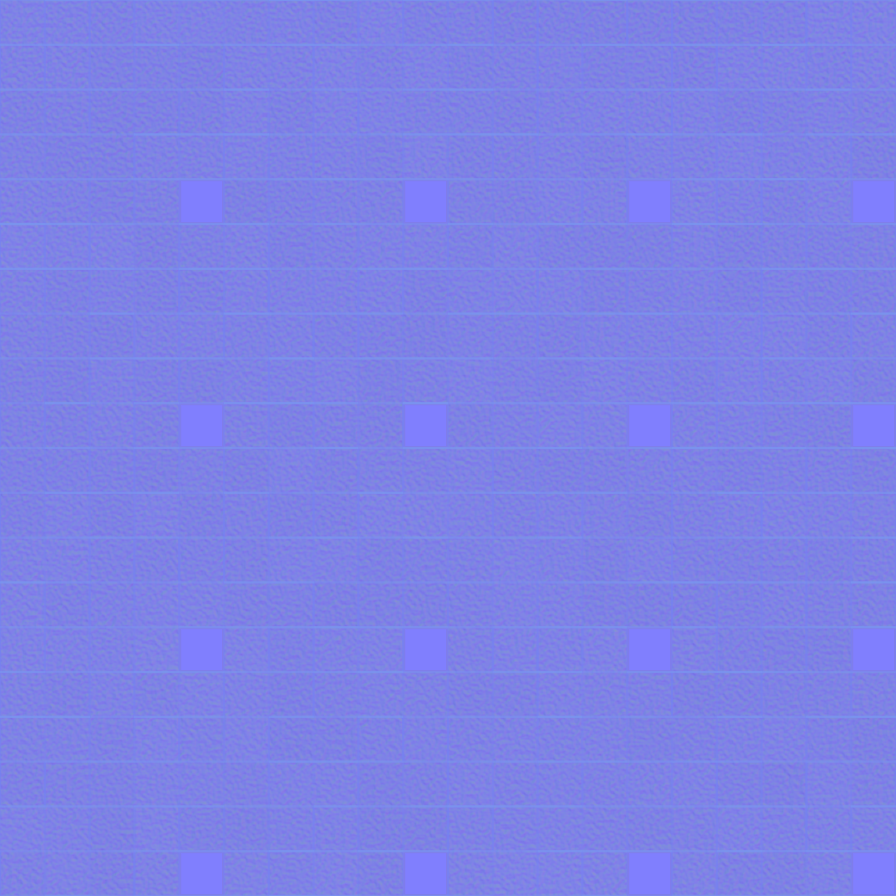
This texture map is drawn by a WebGL 2 fragment shader. Its source:

```glsl
#version 300 es
precision highp float;

uniform vec2 u_resolution;
out vec4 fragColor;

// Layout
const float TILES = 20.0;          // tiles across and down
const float GROUP = 5.0;           // one smooth tile per group of this size
const vec2 SMOOTH_CELL = vec2(4.0, 0.0);
const float SMOOTH_HALF = 0.455;   // half side of a smooth tile, in tiles
const float JOINT_HALF = 0.025;    // half width of a joint, in tiles

// Grain
const float COARSE_FREQ = 180.0;
const float FINE_FREQ = 250.0;
const float FINE_WEIGHT = 0.45;
const float SLOPE_STEP = 0.0010;
const vec2 TILT_GAIN = vec2(0.018, 0.028);
const float BLUE_FROM_TILT = -0.65;
const float ROUGH_DIP = 0.007;
const float MEAN_ROUGHNESS = 1.6;
const float TILE_SHIFT = 0.008;    // tone difference between tiles

// Colours
const vec3 STONE = vec3(0.495, 0.510, 0.893);
const vec3 SMOOTH_FACE = vec3(0.500, 0.497, 0.998);
const vec3 SMOOTH_RIM = vec3(0.500, 0.490, 0.920);
const vec3 JOINT_ACROSS = vec3(0.475, 0.585, 0.935);
const vec3 JOINT_DOWN = vec3(0.460, 0.505, 0.945);

float hash(vec2 cell, float seed) {
    uvec2 q = uvec2(cell) * uvec2(1597334677u, 3812015801u);
    uint n = q.x ^ q.y ^ (uint(seed) * 2654435769u);
    n = (n ^ (n >> 15u)) * 2246822519u;
    n = (n ^ (n >> 13u)) * 3266489917u;
    n ^= n >> 16u;
    return float(n >> 8u) / 16777216.0;
}

// Contribution of one lattice corner, wrapped at the period
float corner(vec2 cell, vec2 offset, float period, float seed) {
    float angle = 6.28318 * hash(mod(cell, period), seed);
    return dot(vec2(cos(angle), sin(angle)), offset);
}

float gradientNoise(vec2 p, float period, float seed) {
    vec2 i = floor(p);
    vec2 f = p - i;
    vec2 w = f * f * f * (f * (f * 6.0 - 15.0) + 10.0);
    vec2 e = vec2(1.0, 0.0);
    float low = mix(corner(i, f, period, seed),
                    corner(i + e, f - e, period, seed), w.x);
    float high = mix(corner(i + e.yx, f - e.yx, period, seed),
                     corner(i + 1.0, f - 1.0, period, seed), w.x);
    return mix(low, high, w.y);
}

float grainHeight(vec2 uv) {
    return gradientNoise(uv * COARSE_FREQ, COARSE_FREQ, 1.0)
         + FINE_WEIGHT * gradientNoise(uv * FINE_FREQ, FINE_FREQ, 2.0);
}

// Antialiased coverage of everything with a negative distance
float coverage(float dist, float pixel) {
    return clamp(0.5 - dist / pixel, 0.0, 1.0);
}

void main() {
    vec2 uv = gl_FragCoord.xy / u_resolution;
    vec2 grid = uv * TILES;
    vec2 cell = floor(grid);
    vec2 local = grid - cell - 0.5;
    vec2 pixel = TILES / u_resolution;

    // Rough stone: slope tints red and green, steepness dims blue
    float h = grainHeight(uv);
    vec2 slope = vec2(h - grainHeight(uv + vec2(SLOPE_STEP, 0.0)),
                      h - grainHeight(uv + vec2(0.0, SLOPE_STEP)));
    slope /= SLOPE_STEP * COARSE_FREQ;
    vec2 tilt = slope * TILT_GAIN;
    float dip = ROUGH_DIP * (dot(slope, slope) - MEAN_ROUGHNESS);
    vec3 color = STONE + vec3(tilt, BLUE_FROM_TILT * tilt.y - dip);
    color += TILE_SHIFT * (hash(cell, 5.0) - 0.5);

    // Smooth tiles with a narrow rim
    vec2 inGroup = abs(mod(cell, GROUP) - SMOOTH_CELL);
    float isSmooth = 1.0 - step(0.5, max(inGroup.x, inGroup.y));
    float box = max(abs(local.x), abs(local.y)) - SMOOTH_HALF;
    float face = coverage(box, max(pixel.x, pixel.y));
    color = mix(color, mix(SMOOTH_RIM, SMOOTH_FACE, face), isSmooth);

    // Joints, each stretch worn by its own amount
    vec2 edge = mod(floor(grid + 0.5), TILES);
    vec2 dist = 0.5 - abs(local) - JOINT_HALF;
    float down = coverage(dist.x, pixel.x)
               * mix(0.25, 0.75, hash(vec2(edge.x, cell.y), 3.0));
    float across = coverage(dist.y, pixel.y)
                 * mix(0.35, 0.85, hash(vec2(cell.x, edge.y), 4.0));
    color = mix(color, JOINT_DOWN, down);
    color = mix(color, JOINT_ACROSS, across);

    fragColor = vec4(clamp(color, 0.0, 1.0), 1.0);
}
```
